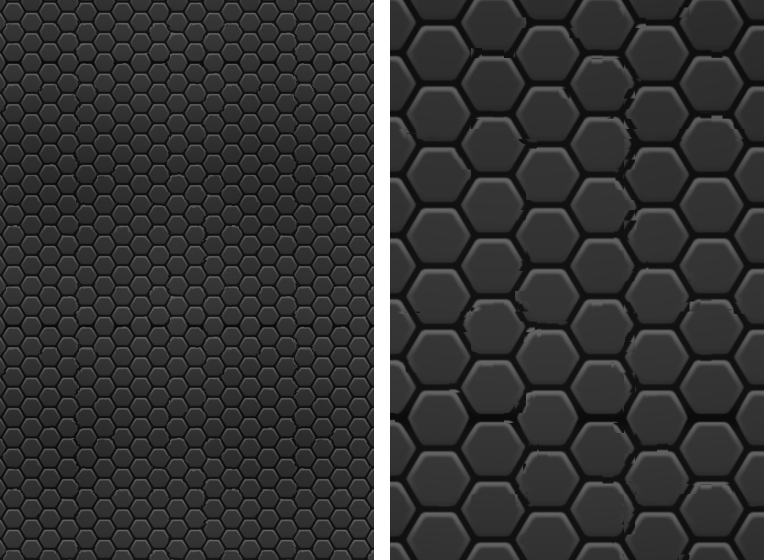
Left, the full canvas; right, a detail of the centre.
A WebGL 1 fragment shader for this pattern:

```glsl
precision highp float;
// Dark sheet of raised, flat-topped hexagons, lit from above and parted by thin grooves.
// Two interleaved lattices give the nearest hexagon; its edge distance shapes groove and rim.
// Small blocks slip sideways near seams that recur every 12 columns and 13 rows.

uniform vec2 u_resolution;

#define COLUMNS 20.54            // column spacings across the canvas
#define ROWS 27.63               // hexagons down the canvas
#define ORIGIN vec2(0.734, 1.583) // first hexagon centre, from the top left
#define SEAM_PERIOD vec2(12.0, 13.0)
#define GROOVE 0.050             // half width, in row heights
#define RIM 0.075                // width of the lit bevel
#define SLIP 0.13                // reach of the worn, displaced blocks
#define TONE 0.013               // strength of the slow change of brightness
#define GROOVE_COLOR vec3(0.062)
#define FACE_COLOR vec3(0.192)
#define RIM_COLOR vec3(0.385)

float hash(vec2 p) {
  vec3 q = fract(vec3(p.xyx) * 0.1031);
  q += dot(q, q.yzx + 33.33);
  return fract((q.x + q.y) * q.z);
}

// Soft band around a position that recurs with the given period.
float band(float x, float centre, float period, float width) {
  float d = mod(x - centre + 0.5 * period, period) - 0.5 * period;
  return exp(-d * d / (width * width));
}

// Distance inward from the edge of a hexagon of unit height, corners slightly rounded.
float hexInset(vec2 p) {
  vec2 a = sqrt(p * p + 0.0006);
  float side = a.x * 0.8660 + a.y * 0.5;
  float blend = max(0.06 - abs(a.y - side), 0.0);
  return 0.5 - max(a.y, side) - blend * blend / 0.24;
}

// Position relative to the nearest centre of one rectangular lattice.
vec2 lattice(vec2 g) {
  vec2 p = mod(g + vec2(1.0, 0.5), vec2(2.0, 1.0)) - vec2(1.0, 0.5);
  return p * vec2(0.8660, 1.0);
}

// Displace little blocks, mostly along the seams, by a repeatable amount.
vec2 wornPosition(vec2 g, float down) {
  vec2 tile = mod(vec2(g.x, down), SEAM_PERIOD);
  float columnSeam = band(g.x, 3.5, 12.0, 0.25)
                   + 0.5 * band(g.x, 10.5, 12.0, 0.25)
                   + 0.4 * band(g.x, 8.6, 12.0, 0.2);
  float rowSeam = band(down, 8.8, 13.0, 0.18)
                + band(down, 11.4, 13.0, 0.2)
                + 0.7 * band(down, 1.3, 13.0, 0.18)
                + 0.7 * band(down, 4.4, 13.0, 0.18);
  float chance = 0.02 + 0.7 * columnSeam + 0.4 * rowSeam;
  vec2 block = floor(tile * vec2(5.0, 6.0));
  float worn = step(hash(block + 17.0), chance);
  vec2 slip = vec2(hash(block + 41.0), hash(block + 83.0)) - 0.5;
  return g + slip * vec2(1.0, 0.6) * SLIP * worn;
}

vec3 shade(vec2 uv, float pixel) {
  float down = (1.0 - uv.y) * ROWS;
  vec2 g = vec2(uv.x * COLUMNS - ORIGIN.x, ORIGIN.y - down);
  g = wornPosition(g, down);

  // Nearest hexagon of the two lattices
  vec2 even = lattice(g);
  vec2 odd = lattice(g + vec2(1.0, 0.5));
  float insetEven = hexInset(even);
  float insetOdd = hexInset(odd);
  float inset = max(insetEven, insetOdd);
  vec2 local = insetEven > insetOdd ? even : odd;
  float height = 2.0 * local.y;

  // Face with a faint slope, its own shade and a slow change of tone
  vec2 cell = floor((g - local / vec2(0.8660, 1.0)) * 2.0 + 0.5);
  float tone = TONE * cos(6.28318 * (down - 2.2) / SEAM_PERIOD.y);
  tone += 0.4 * TONE * cos(6.28318 * (g.x - 8.5) / SEAM_PERIOD.x);
  tone += 0.010 * (hash(mod(cell, 2.0 * SEAM_PERIOD) + 200.0) - 0.5);
  vec3 color = FACE_COLOR + tone + 0.010 * height;

  // Bevel: bright on top, dim along the lower sides
  float rim = smoothstep(GROOVE + RIM + 0.04, GROOVE + 0.5 * RIM, inset);
  float lift = smoothstep(-0.8, 1.0, height);
  float light = mix(lift, lift * lift, 0.6);
  color = mix(color, RIM_COLOR + tone, rim * light);
  color *= 1.0 - 0.12 * rim * smoothstep(-0.5, -1.0, height);

  // Groove, wider and deeper along the horizontal seam
  float seam = band(down, 3.09, SEAM_PERIOD.y, 0.16);
  float halfWidth = GROOVE + 0.02 * seam;
  float soft = 0.018 + 0.25 * pixel;
  float fill = smoothstep(halfWidth - soft, halfWidth + soft, inset);
  return mix(GROOVE_COLOR * (1.0 - 0.4 * seam) + 0.5 * tone, color, fill);
}

void main() {
  float pixel = ROWS / u_resolution.y;
  vec3 sum = vec3(0.0);
  // Four samples per pixel smooth the slipped blocks
  for (int i = 0; i < 4; i++) {
    float k = float(i);
    vec2 offset = vec2(mod(k, 2.0), floor(k * 0.5)) * 0.5 - 0.25;
    sum += shade((gl_FragCoord.xy + offset) / u_resolution, pixel);
  }
  gl_FragColor = vec4(sum * 0.25, 1.0);
}
```
